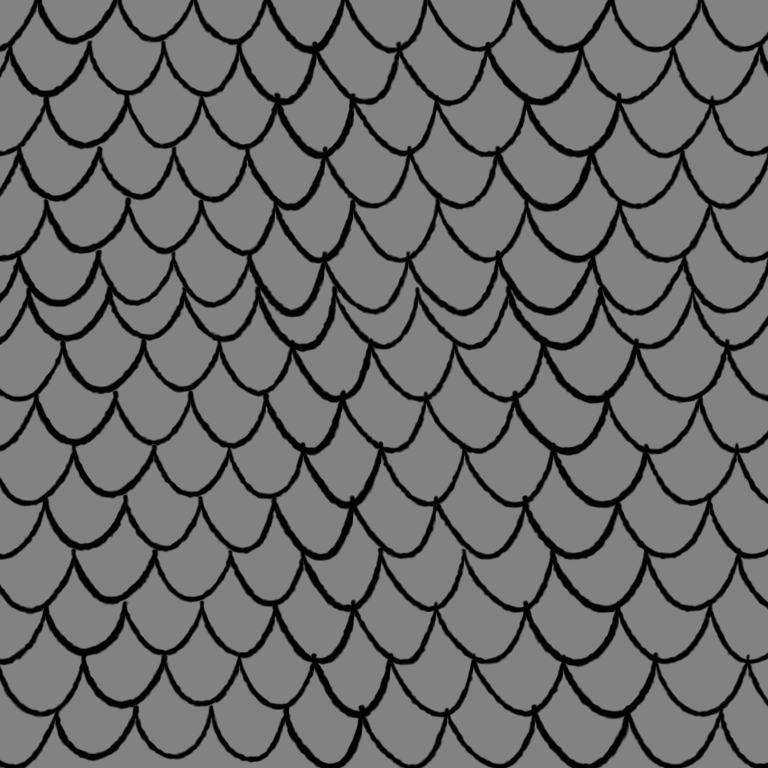
Reproduce this pattern procedurally as a three.js fragment shader.

```glsl
varying vec2 vUv;

const float TAU = 6.2831853;
const float ROWS = 15.0;
const float SCALLOPS = 9.0;
const float PITCH = 0.1086;
const float ROW_STEP = 0.0684;
const float SEAM_ROW = 6.0;
const vec3 GROUND = vec3(0.51);
const vec3 INK = vec3(0.01);

float hash(vec2 p) {
  return fract(sin(dot(p, vec2(127.1, 311.7))) * 43758.5453);
}

float noise(vec2 p) {
  vec2 cell = floor(p);
  vec2 f = fract(p);
  f = f * f * (3.0 - 2.0 * f);
  float low = mix(hash(cell), hash(cell + vec2(1.0, 0.0)), f.x);
  float high = mix(hash(cell + vec2(0.0, 1.0)), hash(cell + vec2(1.0)), f.x);
  return mix(low, high, f.y);
}

// Uneven spacing of the cusps along a row
float cuspX(float n) {
  return PITCH * n - 0.0182 * (1.0 - cos(TAU * n / SCALLOPS));
}

// Left start and cusp height of a row; rows shift in pairs and close up at the seam
vec2 rowOrigin(float row) {
  float afterSeam = step(SEAM_ROW - 0.5, row);
  float k = row + afterSeam;
  float pairStep = floor((mod(floor(k / 2.0), 4.0) + 1.0) / 2.0);
  float x = 0.0482 + 0.0352 * floor(k / 8.0) + 0.013 * pairStep - 0.0365 * mod(k, 2.0);
  float y = -0.0078 + ROW_STEP * k - 0.0918 * afterSeam;
  return vec2(x, y);
}

// Approximate distance to a leaning, hanging arc with short upright tips
float scallopDistance(vec2 q, float width, float depth, float lean) {
  float t = 2.0 * q.x / width - 1.0;
  float s = t - lean * max(1.0 - t * t, 0.0);
  float v = max(q.y / depth, 0.0);
  float f = s * s + pow(v, 1.33) - 1.0;
  float slope = abs(t) < 1.0 ? 1.0 + 2.0 * lean * t : 1.0;
  vec2 gradient = vec2(4.0 * s * slope / width, 1.33 * pow(v, 0.33) / depth);
  float d = abs(f) / max(length(gradient), 0.001);
  return length(vec2(d, max(-q.y - 0.004, 0.0)));
}

// Signed distance to the edge of one brush stroke
float strokeEdge(vec2 q, float n, float row) {
  float left = cuspX(n);
  float width = cuspX(n + 1.0) - left;
  float depth = 0.06 + 0.012 * smoothstep(1.5, 3.0, mod(n, SCALLOPS));
  float vary = hash(vec2(n, row)) - 0.5;
  float lean = 0.07 - 0.12 * cos(TAU * (n + 0.5) / SCALLOPS) + 0.08 * vary;
  float halfWidth = 0.0038 + 0.0007 * cos(TAU * n / 3.0) + 0.0004 * vary;
  halfWidth *= mix(0.72, 1.0, smoothstep(-0.1, 0.6, q.y / depth));
  return scallopDistance(q - vec2(left, 0.0), width, depth, lean) - halfWidth;
}

float rowEdge(vec2 p, float row) {
  vec2 q = p - rowOrigin(row);
  float nearest = floor((q.x + 0.0182) / PITCH);
  float edge = 1.0;
  for (int j = -1; j <= 1; j++) {
    edge = min(edge, strokeEdge(q, nearest + float(j), row));
  }
  return edge;
}

void main() {
  vec2 p = vec2(vUv.x, 1.0 - vUv.y);

  // Slow wander of the hand
  vec2 wander = vec2(noise(p * 24.0), noise(p * 24.0 + 40.0)) - 0.5;
  vec2 drawn = p + 0.004 * wander;

  float edge = 1.0;
  for (float row = 0.0; row < ROWS; row++) {
    edge = min(edge, rowEdge(drawn, row));
  }

  // Ragged brush edge
  edge += 0.002 * (noise(p * 190.0) - 0.5);
  float ink = 1.0 - smoothstep(-0.0017, 0.0017, edge);
  gl_FragColor = vec4(mix(GROUND, INK, ink), 1.0);
}
```
